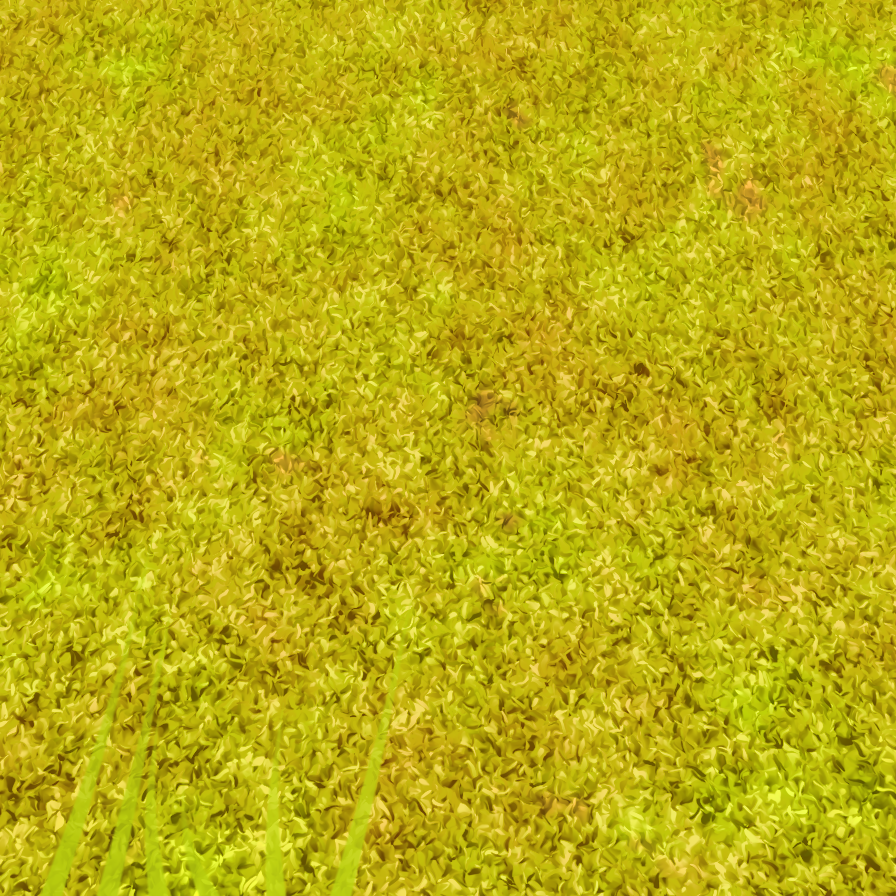
A three.js fragment shader for this texture:

```glsl
varying vec2 vUv;

#define GRAIN_DENSITY 64.0
#define GRAIN_LAYERS 3
#define GRAIN_SOFTNESS 0.11
#define GRAIN_SPREAD 2.7
#define PERSPECTIVE 0.5
#define CONTRAST_NEAR 1.10
#define CONTRAST_FAR 0.74
#define CLUMP_STRENGTH 0.26
#define HUE_VARIATION 0.17
#define RUST_AMOUNT 0.60
#define LEAF_COUNT 6
#define LEAF_WIDTH 0.012

const vec3 SHADOW = vec3(0.42, 0.32, 0.00);
const vec3 OLIVE  = vec3(0.64, 0.575, 0.02);
const vec3 STRAW  = vec3(0.775, 0.73, 0.05);
const vec3 HUSK   = vec3(0.95, 0.88, 0.40);
const vec3 RUST   = vec3(0.80, 0.52, 0.20);
const vec3 MOSS   = vec3(0.62, 0.72, 0.01);
const vec3 LEAF   = vec3(0.75, 0.84, 0.08);

vec2 hash2(vec2 p) {
  vec3 q = fract(p.xyx * vec3(0.1031, 0.1030, 0.0973));
  q += dot(q, q.yzx + 33.33);
  return fract((q.xx + q.yz) * q.zy);
}

float cornerSlope(vec2 cell, vec2 offset) {
  return dot(hash2(cell) * 2.0 - 1.0, offset);
}

float gradientNoise(vec2 p) {
  vec2 i = floor(p), f = p - i;
  vec2 u = f * f * f * (f * (f * 6.0 - 15.0) + 10.0);
  vec2 e = vec2(1.0, 0.0);
  float low = mix(cornerSlope(i, f), cornerSlope(i + e, f - e), u.x);
  float high = mix(cornerSlope(i + e.yx, f - e.yx), cornerSlope(i + 1.0, f - 1.0), u.x);
  return mix(low, high, u.y);
}

float patches(vec2 p) {
  return gradientNoise(p) + 0.6 * gradientNoise(p * 2.3 + 17.0)
       + 0.4 * gradientNoise(p * 5.1 + 41.0);
}

// Overlapping short blades; x is tone, y is hue
vec2 addGrains(vec2 under, vec2 p, float seed) {
  vec2 home = floor(p);
  for (int j = -1; j <= 1; j++) {
    for (int i = -1; i <= 1; i++) {
      vec2 cell = home + vec2(float(i), float(j));
      vec2 place = hash2(cell + seed);
      vec2 form = hash2(cell + seed + 57.0);
      vec2 look = hash2(cell + seed + 113.0);
      float angle = (form.x - 0.5) * GRAIN_SPREAD;
      vec2 axis = vec2(sin(angle), cos(angle));
      vec2 d = p - cell - place;
      float halfLength = mix(0.18, 0.70, form.y);
      float along = clamp(dot(d, axis), -halfLength, halfLength);
      float t = along / halfLength;
      float width = mix(0.11, 0.27, look.y) * (1.0 - 0.4 * t * t);
      float edge = length(d - axis * along) - width;
      float cover = 1.0 - smoothstep(-GRAIN_SOFTNESS, GRAIN_SOFTNESS, edge);
      vec2 grain = vec2(look.x + 0.1 * t, place.x);
      under = mix(under, grain, cover * 0.9);
    }
  }
  return under;
}

vec3 toneRamp(float tone) {
  vec3 c = mix(SHADOW, OLIVE, smoothstep(0.00, 0.31, tone));
  c = mix(c, STRAW, smoothstep(0.28, 0.57, tone));
  return mix(c, HUSK, smoothstep(0.62, 1.02, tone));
}

// Long tapering leaves rising from the lower left
vec3 addLeaves(vec3 color, vec2 uv) {
  for (int i = 0; i < LEAF_COUNT; i++) {
    float f = float(i);
    float wave = cos(f * 1.07);
    vec2 root = vec2(0.05 + 0.065 * f, -0.02);
    vec2 reach = vec2(0.04 + 0.08 * wave, 0.29 + 0.13 * wave);
    vec2 d = uv - root;
    float t = clamp(dot(d, reach) / dot(reach, reach), 0.0, 1.0);
    float bend = 0.012 * sin(t * 3.14) * (wave - 0.3);
    float edge = length(d - reach * t - vec2(bend, 0.0)) - LEAF_WIDTH * (1.0 - t);
    float cover = 1.0 - smoothstep(-0.002, 0.002, edge);
    float shade = hash2(vec2(f, 9.0)).x;
    color = mix(color, mix(LEAF, MOSS, shade * 0.35), cover * (0.9 - 0.5 * t));
  }
  return color;
}

void main() {
  // Turf recedes towards the top
  vec2 ground = vec2((vUv.x - 0.5) * (1.0 + PERSPECTIVE * vUv.y),
                     vUv.y * (1.0 + 0.5 * PERSPECTIVE * vUv.y));
  vec2 p = ground * GRAIN_DENSITY + 200.0;
  p += 0.45 * vec2(gradientNoise(p * 1.1), gradientNoise(p * 1.1 + 31.0));

  // Shadowed base covered by grain layers
  vec2 grain = vec2(0.42 + 0.9 * gradientNoise(p * vec2(1.5, 0.9)), 0.5);
  for (int k = 0; k < GRAIN_LAYERS; k++) {
    float f = float(k);
    grain = addGrains(grain, p * (1.0 + 0.13 * f) + 7.3 * f, 71.0 * f);
  }

  // Uneven clumps of light and shade
  float clump = gradientNoise(p * 0.42 + 23.0) + 0.8 * gradientNoise(p * 0.19 + 47.0);
  float patchTone = patches(ground * 7.0 + 60.0);
  float contrast = mix(CONTRAST_NEAR, CONTRAST_FAR, vUv.y);
  float tone = 0.54 + contrast * (grain.x - 0.5 + CLUMP_STRENGTH * clump)
             + 0.15 * patchTone;
  vec3 color = toneRamp(tone);

  // Broad drifts between brown and green
  float drift = patches(ground * 4.0 + 90.0);
  float hue = drift + 0.7 * (grain.y - 0.5) + 0.6 * gradientNoise(p * 0.25 + 80.0);
  color += HUE_VARIATION * hue * vec3(-0.12, 0.5, -0.1);
  float rust = smoothstep(0.34, 0.75, patches(ground * 6.0 + 130.0));
  color = mix(color, RUST * (0.5 + 0.9 * tone), RUST_AMOUNT * rust);
  float corner = exp(-11.0 * length((vUv - vec2(0.20, 0.0)) * vec2(0.6, 1.0)))
               + exp(-18.0 * length(vUv - vec2(0.97, 0.12)));
  float green = clamp(smoothstep(0.30, 0.90, drift) * 0.4 + corner, 0.0, 1.0);
  color = mix(color, MOSS * (0.5 + tone), 0.6 * green);

  gl_FragColor = vec4(clamp(addLeaves(color, vUv), 0.0, 1.0), 1.0);
}
```
